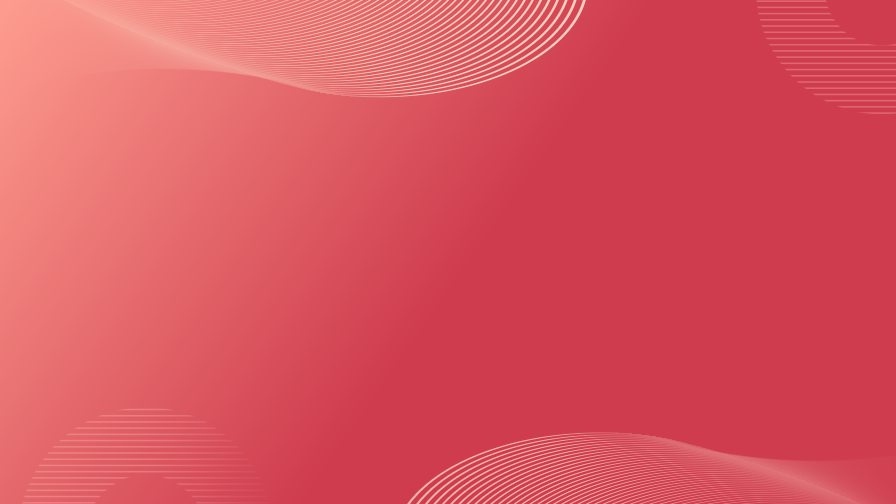
A Shadertoy shader for this background:

```glsl
// Coral to crimson gradient with two fanned line ribbons and two striped rings.
#define UNITS 432.0        // design units per canvas height, y pointing down
#define CORAL vec3(0.995, 0.615, 0.56)
#define CRIMSON vec3(0.81, 0.235, 0.305)
#define CREAM vec3(1.0, 0.87, 0.78)
#define ROSE vec3(0.98, 0.66, 0.66)
#define FADE_LENGTH 459.0  // length of the background gradient
#define STRIPE_STEP 5.33   // spacing of the ring stripes
#define CROWDING 300.0     // distance over which the arcs draw closer
#define RISE 0.26          // initial slope of the path along which arcs repeat
#define BEND 0.0008        // growth of that slope

const vec2 ARC_CENTER = vec2(325.0, -15.0);
const vec2 ARC_RADII = vec2(178.0, 98.0);

// Offset of the arc at distance s along the path.
vec2 arcShift(float s) {
    return vec2(s, RISE * s + BEND * s * s);
}

// Coverage of lines at whole values of n, with w the change of n per pixel.
float lines(float n, float width, float w) {
    float d = abs(fract(n + 0.5) - 0.5);
    float crisp = clamp((0.5 * width - d) / w + 0.5, 0.0, 1.0) * min(1.0, width / w);
    return mix(crisp, width, smoothstep(0.4, 0.9, w));
}

// Lower outline of the ribbon: a shallow wave that runs into an elliptic arc.
float ribbonEdge(float x) {
    float u = (x - ARC_CENTER.x) / ARC_RADII.x;
    float arc = ARC_CENTER.y + ARC_RADII.y * sqrt(max(1.0 - u * u, 0.0));
    float wave = 59.0 + 15.0 * pow(abs(x - 140.0) / 120.0, 2.0);
    return mix(wave, arc, smoothstep(230.0, 290.0, x));
}

// Height of the fold, the envelope of all shifted arcs.
float foldHeight(float x) {
    float s = 0.0, u = 0.0;
    for (int i = 0; i < 8; i++) {
        float q = (RISE + 2.0 * BEND * s) * ARC_RADII.x / ARC_RADII.y;
        u = -q / sqrt(1.0 + q * q);
        s = ARC_CENTER.x + ARC_RADII.x * u - x;
    }
    return ARC_CENTER.y + ARC_RADII.y * sqrt(1.0 - u * u) - arcShift(s).y;
}

// Fan of arcs: Newton steps find the outermost arc through p.
float arcFan(vec2 p, float spacing, float px) {
    float s = ARC_CENTER.x + ARC_RADII.x - p.x;
    float along = 1.0;
    vec2 o, normal;
    for (int i = 0; i < 12; i++) {
        o = (p + arcShift(s) - ARC_CENTER) / ARC_RADII;
        normal = 2.0 * o / ARC_RADII;
        along = max(dot(normal, vec2(1.0, RISE + 2.0 * BEND * s)), 1e-5);
        s = clamp(s - (dot(o, o) - 1.0) / along, -600.0, 800.0);
    }
    // Arcs grow closer and fainter toward the far end
    float far = max(s, 0.0);
    float n = s / spacing * (1.0 + far / CROWDING);
    float w = px * length(normal) / along / spacing * (1.0 + 2.0 * far / CROWDING);
    float width = mix(0.31, 0.26, smoothstep(0.0, 180.0, s));
    return lines(n, width, w) * step(-0.5, n) * (1.0 - 0.5 * smoothstep(110.0, 240.0, s));
}

// Opacity of one ribbon: fan, bright fold and thin sheet.
float ribbon(vec2 p, float spacing, float px) {
    float fold = 0.93 * (foldHeight(p.x) - p.y);
    float fanSide = smoothstep(-px, px, fold);
    float reach = smoothstep(20.0, 160.0, p.x) * (1.0 - smoothstep(230.0, 310.0, p.x));
    float streak = 0.18 * exp(-abs(fold) / 9.0) * reach;

    float inside = 1.0 - smoothstep(-px, px, p.y - ribbonEdge(p.x));
    float sheet = (0.08 + 0.17 * exp(min(fold, 0.0) / 14.0)) * smoothstep(0.0, 170.0, p.x);
    return arcFan(p, spacing, px) * fanSide + inside * (streak + sheet * (1.0 - fanSide));
}

// Opacity of a ring filled with horizontal stripes.
float stripedRing(vec2 p, vec2 center, float inner, float outer, float firstStripe, float px) {
    float r = length(p - center);
    float band = smoothstep(inner - px, inner + px, r) * (1.0 - smoothstep(outer - px, outer + px, r));
    return band * lines((p.y - firstStripe) / STRIPE_STEP, 0.25, px / STRIPE_STEP);
}

void mainImage(out vec4 fragColor, in vec2 fragCoord) {
    float px = UNITS / iResolution.y;
    vec2 p = vec2(fragCoord.x, iResolution.y - fragCoord.y) * px;

    // Diagonal background
    float t = dot(p, vec2(0.82, 0.572)) / FADE_LENGTH;
    vec3 color = mix(CORAL, CRIMSON, clamp(t, 0.0, 1.0));

    // Striped rings, the lower one fading to the right
    float upperRing = stripedRing(p, vec2(756.0, -10.0), 49.0, 108.0, 1.0, px);
    float lowerRing = stripedRing(p, vec2(125.0, 458.0), 51.0, 109.0, 351.0, px);
    lowerRing *= 1.0 - 0.85 * smoothstep(110.0, 235.0, p.x);
    color = mix(color, ROSE, 0.4 * upperRing + 0.42 * lowerRing);

    // Upper ribbon and its half-turned twin below
    float upper = ribbon(p, 7.5, px);
    float lower = ribbon(vec2(840.0, 454.0) - p, 6.5, px);
    color = mix(color, CREAM, clamp(0.9 * upper + 0.75 * lower, 0.0, 1.0));

    fragColor = vec4(color, 1.0);
}
```
